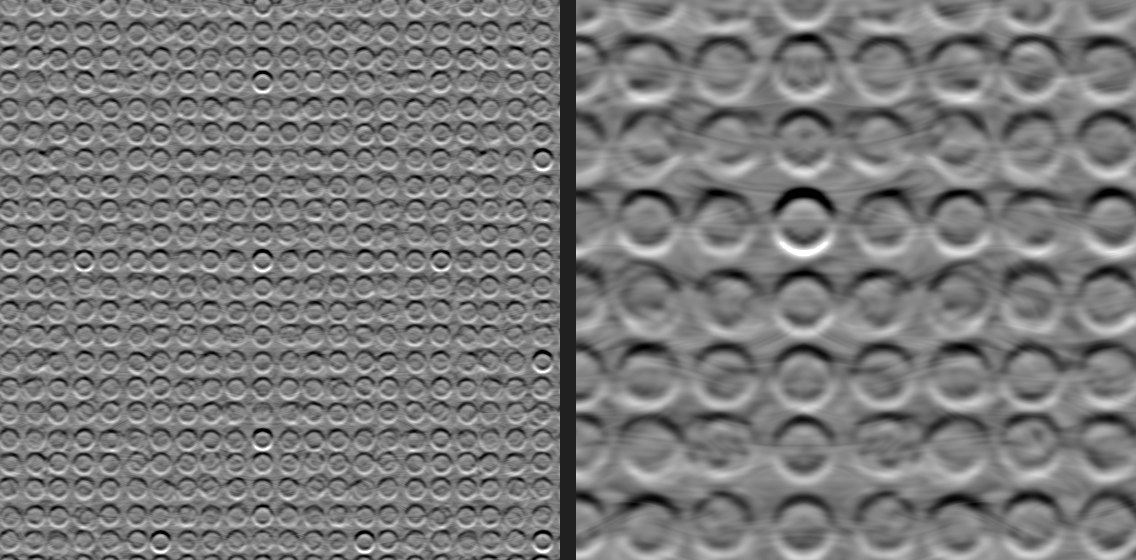
Left, the full canvas; right, a detail of the centre.
This texture map is drawn by a WebGL 2 fragment shader. Its source:

```glsl
#version 300 es
precision highp float;
// Grey embossed rings in a slightly irregular, mirrored grid with a few bright accents.

uniform vec2 u_resolution;
out vec4 fragColor;

const float REPEATS = 22.05;               // rings across and down
const vec2 MIRROR_CENTER = vec2(0.469, 0.534);
const float RING_RADIUS = 0.395;           // in cells
const float RIM_WIDTH = 0.078;
const float INNER_OFFSET = 0.15;           // counter-shaded line inside the rim
const float INNER_GAIN = 0.4;
const float LINE_JITTER = 0.07;            // shared by a whole row or column
const float RING_JITTER = 0.03;
const vec2 GHOST_SHIFT = vec2(0.24, 0.22);
const float GHOST_GAIN = 0.55;
const vec2 FAINT_SHIFT = vec2(0.5, 0.4);   // second ghost, reaches into the gaps
const float FAINT_GAIN = 0.27;
const float ACCENT_GAIN = 1.9;
const float GRAIN_GAIN = 0.27;
const float MID_GREY = 0.492;
const float LIGHT_GAIN = 0.3;
const float DARK_GAIN = 0.4;

float hash(vec2 p) {
    vec3 q = fract(vec3(p.xyx) * vec3(0.1031, 0.1030, 0.0973));
    q += dot(q, q.yzx + 33.33);
    return fract((q.x + q.y) * q.z);
}

vec2 signedHash(vec2 p) {
    return 2.0 * vec2(hash(p + 17.3), hash(p + 71.9)) - 1.0;
}

float bell(float x) {
    return exp(-x * x);
}

// Vertical relief of one ring: dark above, light below
float embossedRing(vec2 p) {
    float d = length(p);
    float rim = bell((d - RING_RADIUS) / RIM_WIDTH);
    float inner = bell((d - RING_RADIUS + INNER_OFFSET) / RIM_WIDTH);
    return -p.y / max(d, 0.001) * (rim - INNER_GAIN * inner);
}

// Sparse lattice of strong rings, counted outward from the mirror center
float accent(vec2 ring) {
    vec2 phase = mod(ring, 7.0);
    bool onCross = phase == vec2(0.0) && min(ring.x, ring.y) == 0.0;
    bool onBorder = phase == vec2(4.0) && max(ring.x, ring.y) == 11.0;
    return onCross || onBorder ? 1.0 : 0.0;
}

// Layered sines, drawn out sideways
float grain(vec2 p) {
    float sum = 0.0;
    float gain = 0.5;
    p *= vec2(5.0, 11.0);
    for (int i = 0; i < 4; i++) {
        p += 0.9 * sin(p.yx * vec2(0.71, 0.43) + float(i));
        sum += gain * sin(p.x + 1.7 * sin(p.y * 0.37)) * sin(p.y);
        p = mat2(1.37, 0.31, -0.43, 1.42) * p + 2.7;
        gain *= 0.75;
    }
    return sum;
}

// Relief of one cell: main ring plus two shifted, weaker ghosts
float cellRelief(vec2 p, vec2 id) {
    vec2 ring = abs(id);
    vec2 side = sign(id);
    vec2 lineShift = 2.0 * vec2(hash(vec2(ring.x, 3.0)), hash(vec2(5.0, ring.y))) - 1.0;
    vec2 shift = LINE_JITTER * lineShift + RING_JITTER * signedHash(ring);
    vec2 local = p - id - side * shift;

    float strong = accent(ring);
    float blur = hash(ring + 41.0);
    float weight = mix(1.08 - 0.45 * blur, ACCENT_GAIN, strong);
    vec2 ghostShift = side * GHOST_SHIFT * signedHash(ring + 9.0);
    vec2 faintShift = FAINT_SHIFT * signedHash(ring + 27.0) * mix(vec2(1.0), side, abs(side));
    float ghosts = GHOST_GAIN * blur * embossedRing(local - ghostShift)
        + FAINT_GAIN * embossedRing(local - faintShift);
    return weight * embossedRing(local) + (1.0 - strong) * ghosts;
}

void main() {
    vec2 uv = gl_FragCoord.xy / u_resolution;
    vec2 p = (uv - MIRROR_CENTER) * REPEATS;
    vec2 home = floor(p + 0.5);

    // Sum the neighbors so shifted rings can overlap
    float relief = 0.0;
    for (int y = -1; y <= 1; y++) {
        for (int x = -1; x <= 1; x++) {
            relief += cellRelief(p, home + vec2(x, y));
        }
    }
    relief += GRAIN_GAIN * grain(vec2(abs(p.x), p.y));

    float grey = MID_GREY + relief * (relief > 0.0 ? LIGHT_GAIN : DARK_GAIN);
    // Accent crests reach white
    grey += 0.35 * smoothstep(1.2, 1.8, relief);
    fragColor = vec4(vec3(clamp(grey, 0.0, 1.0)), 1.0);
}
```
